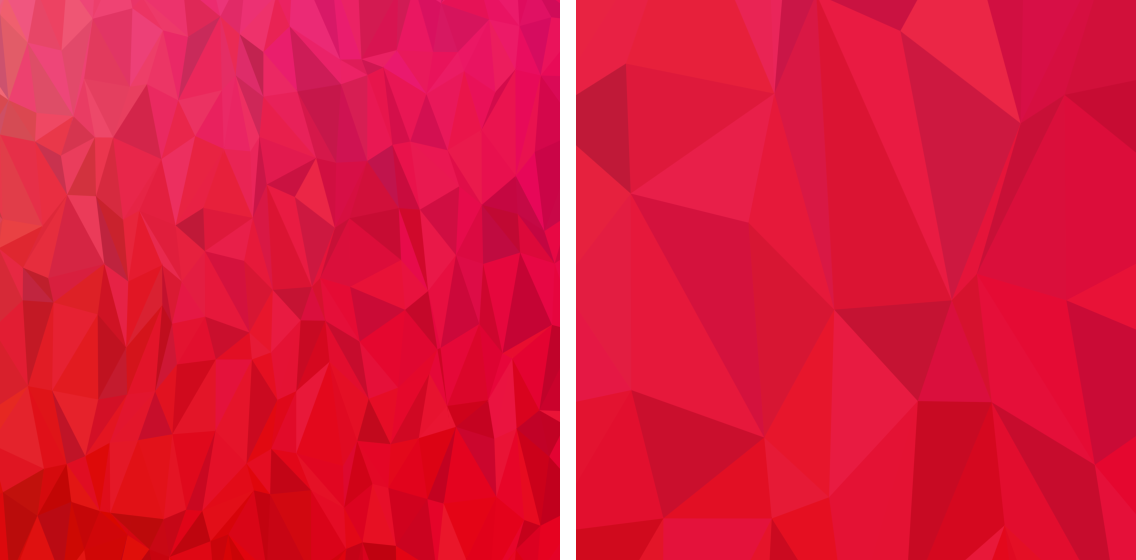
Left, the full canvas; right, a detail of the centre.
This background is drawn by a Shadertoy shader. Its source:

```glsl
// Low-poly mosaic of tall, narrow triangles in reds and pinks.
// A jittered lattice is split into triangles; each takes a flat tone from a
// four-corner gradient, varied at random, and edges blend by coverage.

#define COLUMNS 18.5      // lattice cells across the canvas height
#define ROWS 9.6          // lattice cells up the canvas
#define JITTER 0.46       // vertex offset in cells, kept below 0.5
#define DRIFT 0.22        // random shift of the gradient lookup
#define DARKEN 0.17       // strongest shading of a facet
#define LIGHTEN 0.23      // strongest highlight of a facet
#define EDGE_PIXELS 0.75  // half width of the smoothed edges
#define BOTTOM_LEFT vec3(0.86, 0.03, 0.01)
#define BOTTOM_RIGHT vec3(0.90, 0.00, 0.14)
#define TOP_LEFT vec3(0.95, 0.43, 0.53)
#define TOP_RIGHT vec3(0.91, 0.04, 0.38)
#define HIGHLIGHT vec3(1.00, 0.38, 0.42)

// Integer hash giving three values in 0..1
vec3 hash3(ivec2 cell, int salt) {
    uvec3 v = uvec3(cell.x + 512, cell.y + 512, salt + 7);
    v = v * 1664525u + 1013904223u;
    v.x += v.y * v.z;
    v.y += v.z * v.x;
    v.z += v.x * v.y;
    v ^= v >> 16u;
    v.x += v.y * v.z;
    v.y += v.z * v.x;
    v.z += v.x * v.y;
    return vec3(v >> 8u) / 16777216.0;
}

// Lattice vertex in canvas units
vec2 vertexAt(ivec2 cell) {
    vec2 offset = (hash3(cell, 0).xy * 2.0 - 1.0) * JITTER;
    return (vec2(cell) + offset) / vec2(COLUMNS, ROWS);
}

float cross2(vec2 a, vec2 b) {
    return a.x * b.y - a.y * b.x;
}

float turn(vec2 a, vec2 b, vec2 c) {
    return cross2(b - a, c - a);
}

// Signed distance to the line a-b, positive on its left
float sideDistance(vec2 p, vec2 a, vec2 b) {
    return turn(a, b, p) / max(length(b - a), 1e-5);
}

// Smoothed coverage of a counter-clockwise triangle
float coverage(vec2 p, vec2 a, vec2 b, vec2 c, float softness) {
    float inside = min(sideDistance(p, a, b),
                   min(sideDistance(p, b, c), sideDistance(p, c, a)));
    return smoothstep(-softness, softness, inside);
}

// Flat colour of one facet
vec3 facetColor(vec2 center, ivec2 cell, int salt) {
    vec3 place = hash3(cell, salt);
    vec3 tone = hash3(cell, salt + 10);
    vec2 g = clamp(center + (place.xy - 0.5) * DRIFT, 0.0, 1.0);
    g.y = pow(g.y, 1.2);
    vec3 color = mix(mix(BOTTOM_LEFT, BOTTOM_RIGHT, g.x),
                     mix(TOP_LEFT, TOP_RIGHT, sqrt(g.x)), g.y);
    float shade = tone.x * 2.0 - 1.0;
    color *= 1.0 + DARKEN * min(shade, 0.0);
    color = mix(color, HIGHLIGHT, LIGHTEN * max(shade, 0.0) * tone.y);
    color.b += (tone.z - 0.5) * 0.08;
    return clamp(color, 0.0, 1.0);
}

void mainImage(out vec4 fragColor, in vec2 fragCoord) {
    vec2 p = fragCoord / iResolution.y;
    vec2 canvas = vec2(iResolution.x / iResolution.y, 1.0);
    float softness = EDGE_PIXELS / iResolution.y;
    ivec2 home = ivec2(floor(p * vec2(COLUMNS, ROWS)));
    vec3 sum = vec3(0.0);
    float total = 0.0;

    // Jitter lets a quad reach into its neighbouring cells
    for (int y = -1; y <= 1; y++) {
        for (int x = -1; x <= 1; x++) {
            ivec2 cell = home + ivec2(x, y);
            vec2 a = vertexAt(cell);
            vec2 b = vertexAt(cell + ivec2(1, 0));
            vec2 c = vertexAt(cell + ivec2(1, 1));
            vec2 d = vertexAt(cell + ivec2(0, 1));

            // Random diagonal, unless it would leave the quad
            bool acFits = min(turn(a, b, c), turn(a, c, d)) > 0.0;
            bool bdFits = min(turn(a, b, d), turn(b, c, d)) > 0.0;
            bool useAC = acFits && (!bdFits || hash3(cell, 1).x < 0.5);
            vec2 firstTip = useAC ? c : d;
            vec2 secondBase = useAC ? a : b;

            float w1 = coverage(p, a, b, firstTip, softness);
            float w2 = coverage(p, secondBase, c, d, softness);
            vec2 center1 = (a + b + firstTip) / 3.0 / canvas;
            vec2 center2 = (secondBase + c + d) / 3.0 / canvas;
            sum += w1 * facetColor(center1, cell, 2) + w2 * facetColor(center2, cell, 3);
            total += w1 + w2;
        }
    }
    fragColor = vec4(sum / max(total, 1e-4), 1.0);
}
```
